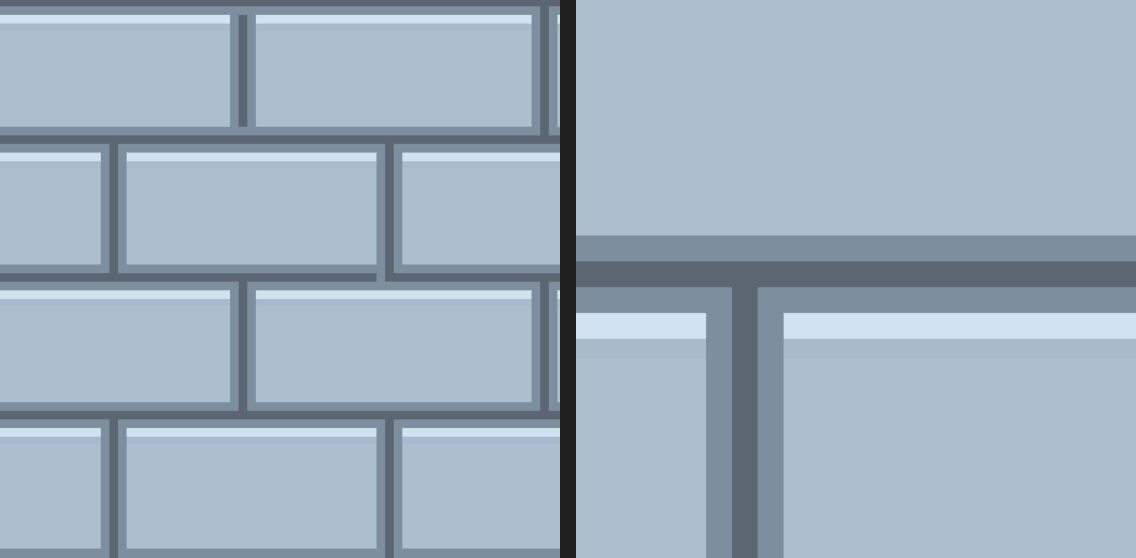
Left: the whole. Right: its middle third, enlarged.
Write a WebGL 2 fragment shader that draws this pattern.

```glsl
#version 300 es
precision highp float;
// Blue-grey brick wall in running bond, with bevelled rims, top highlights and a few mortar gaps.
uniform vec2 u_resolution;
out vec4 fragColor;

// Smooth coverage of the rectangle from lo to hi.
float box(vec2 p, vec2 lo, vec2 hi, float blur) {
  vec2 inside = min(p - lo, hi - p);
  return smoothstep(-blur, blur, min(inside.x, inside.y));
}

void main() {
  vec2 uv = gl_FragCoord.xy / u_resolution;
  float blur = 0.8 * 65.0 / u_resolution.x;

  // Grid of blocks as wide as one mortar line, counted from the upper left
  vec2 p = vec2(uv.x * 65.0 + 0.3, (1.0 - uv.y) * 64.83 + 0.27);

  // Four courses; odd ones are shifted and hold shorter bricks
  float course = clamp(floor((p.y - 0.5) / 16.0), 0.0, 3.0);
  bool odd = mod(course, 2.0) > 0.5;
  float last = step(2.5, course);
  float width = odd ? 32.0 : 35.0;
  float joint = odd ? 13.5 : 28.5;

  // Brick coordinates, measured from the centres of the mortar lines
  vec2 q = vec2(mod(p.x - joint, width), p.y - 0.5 - 16.0 * course);
  vec2 faceLo = vec2(1.5);
  vec2 faceHi = vec2(width - 1.5, 14.5 + last);

  vec3 mortar = vec3(0.36, 0.40, 0.45);
  vec3 rim = vec3(0.49, 0.56, 0.62);
  vec3 face = vec3(0.67, 0.75, 0.81);
  vec3 highlight = vec3(0.82, 0.89, 0.94);

  // Rim; the last course runs off the lower edge
  float rimMask = box(q, vec2(0.5), vec2(width - 0.5, 15.5 + 2.0 * last), blur);

  // Places where the rim bridges the mortar
  rimMask = max(rimMask, box(p, vec2(27.5, 1.0), vec2(29.5, 2.0), blur));
  rimMask = max(rimMask, box(p, vec2(27.5, 15.0), vec2(29.5, 16.0), blur));
  rimMask = max(rimMask, box(p, vec2(44.0, 31.5), vec2(45.0, 33.5), blur));

  // Face with a bright strip on top and a faint shade under it
  float shade = box(q, vec2(1.5, 2.5), vec2(width - 1.5, 3.3), blur);
  face = mix(face, vec3(0.65, 0.72, 0.79), 0.5 * shade);
  face = mix(face, highlight, 1.0 - smoothstep(2.5 - blur, 2.5 + blur, q.y));

  vec3 color = mix(mortar, rim, rimMask);
  color = mix(color, face, box(q, faceLo, faceHi, blur));
  fragColor = vec4(color, 1.0);
}
```
